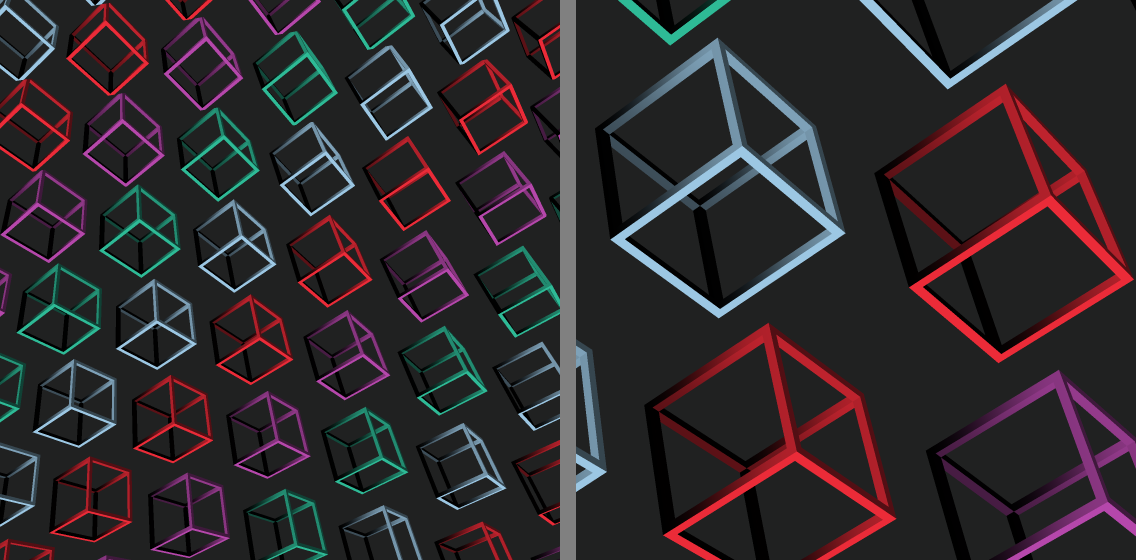
Left, the full canvas; right, a detail of the centre.
Reproduce this pattern procedurally as a Shadertoy shader.

```glsl
// Oblique lattice of wireframe cubes in four colours, seen in perspective on a dark ground.

const vec3 GROUND = vec3(0.125, 0.129, 0.129);
const float CUBE_SIZE = 0.097;    // edge length in canvas heights
const float BAR = 0.06;           // bar thickness in cube edges
const float REACH = 0.1;          // radius that encloses a projected cube
const int SAMPLES = 3;            // antialiasing grid per axis

// Lattice: origin, two steps and a slight growth along each step
const vec2 ORIGIN = vec2(-0.082, 0.0595);
const mat2 STEPS = mat2(0.1686, -0.027, 0.0296, -0.166);
const vec2 GROWTH = vec2(0.002, 0.0075);

vec2 latticeToCanvas(vec2 cell) {
    return ORIGIN + STEPS * cell / (1.0 - dot(GROWTH, cell));
}

vec2 canvasToLattice(vec2 p) {
    vec2 offset = p - ORIGIN;
    return inverse(STEPS + outerProduct(offset, GROWTH)) * offset;
}

vec2 nearestCell(vec2 p) {
    vec2 base = round(canvasToLattice(p));
    vec2 best = base;
    float bestDist = 1e9;
    for (int y = -1; y <= 1; y++)
        for (int x = -1; x <= 1; x++) {
            vec2 cell = base + vec2(x, y);
            float d = distance(p, latticeToCanvas(cell));
            if (d < bestDist) { bestDist = d; best = cell; }
        }
    return best;
}

// Orthonormal axes shared by all cubes; z points towards the eye
mat3 cubeAxes() {
    vec3 u = normalize(vec3(0.79, 0.52, 0.317));
    vec3 w = normalize(cross(vec3(0.60, -0.46, -0.654), u));
    return mat3(u, cross(u, w), w);
}

vec3 cellColor(vec2 cell) {
    float k = mod(cell.x + cell.y, 4.0);
    if (k < 0.5) return vec3(0.61, 0.78, 0.89);
    if (k < 1.5) return vec3(0.92, 0.17, 0.22);
    if (k < 2.5) return vec3(0.71, 0.28, 0.67);
    return vec3(0.18, 0.73, 0.59);
}

// Entry distance of a ray into a box, or a huge value; faceAxis marks the face hit
float hitBox(vec3 ro, vec3 rd, vec3 halfSize, out vec3 faceAxis) {
    vec3 inv = 1.0 / rd;
    vec3 enter = -ro * inv - abs(inv) * halfSize;
    vec3 leave = -ro * inv + abs(inv) * halfSize;
    float tNear = max(max(enter.x, enter.y), enter.z);
    float tFar = min(min(leave.x, leave.y), leave.z);
    faceAxis = step(vec3(tNear), enter);
    return tNear < tFar ? tNear : 1e9;
}

// Nearest of the twelve bars of a unit cube
float hitFrame(vec3 ro, vec3 rd, out vec3 faceAxis) {
    float nearest = 1e9;
    faceAxis = vec3(0.0);
    for (int axis = 0; axis < 3; axis++)
        for (int corner = 0; corner < 4; corner++) {
            vec3 center = vec3(0.0);
            vec3 halfSize = vec3(0.5 * BAR);
            float shift = 0.5 - 0.5 * BAR;
            center[(axis + 1) % 3] = (corner & 1) == 0 ? -shift : shift;
            center[(axis + 2) % 3] = (corner & 2) == 0 ? -shift : shift;
            halfSize[axis] = 0.5;
            vec3 face;
            float t = hitBox(ro - center, rd, halfSize, face);
            if (t < nearest) { nearest = t; faceAxis = face; }
        }
    return nearest;
}

// Side light: front faces stay bright, the others fade to black away from it
float barLight(vec3 point, vec3 faceAxis) {
    float side = smoothstep(-0.5, 0.5, point.x);
    float front = clamp(point.z + 0.5, 0.0, 1.0);
    if (faceAxis.z > 0.5) return mix(mix(0.35, 0.8, side), 1.0, front);
    return side * (faceAxis.y > 0.5 ? 0.75 : 0.35);
}

vec3 scene(vec2 p, mat3 axes) {
    vec2 cell = nearestCell(p);
    vec2 center = latticeToCanvas(cell);
    if (distance(p, center) > REACH) return GROUND;
    vec3 eye = vec3(0.0, 0.0, 1.0);
    vec3 ro = (eye - vec3(center, 0.0)) * axes / CUBE_SIZE;
    vec3 rd = vec3(p, -1.0) * axes;
    vec3 faceAxis;
    float t = hitFrame(ro, rd, faceAxis);
    if (t > 1e8) return GROUND;
    return cellColor(cell) * barLight(ro + t * rd, faceAxis);
}

void mainImage(out vec4 fragColor, in vec2 fragCoord) {
    mat3 axes = cubeAxes();
    vec3 sum = vec3(0.0);
    for (int y = 0; y < SAMPLES; y++)
        for (int x = 0; x < SAMPLES; x++) {
            vec2 jitter = (vec2(x, y) + 0.5) / float(SAMPLES) - 0.5;
            sum += scene((fragCoord + jitter - 0.5 * iResolution.xy) / iResolution.y, axes);
        }
    fragColor = vec4(sum / float(SAMPLES * SAMPLES), 1.0);
}
```
